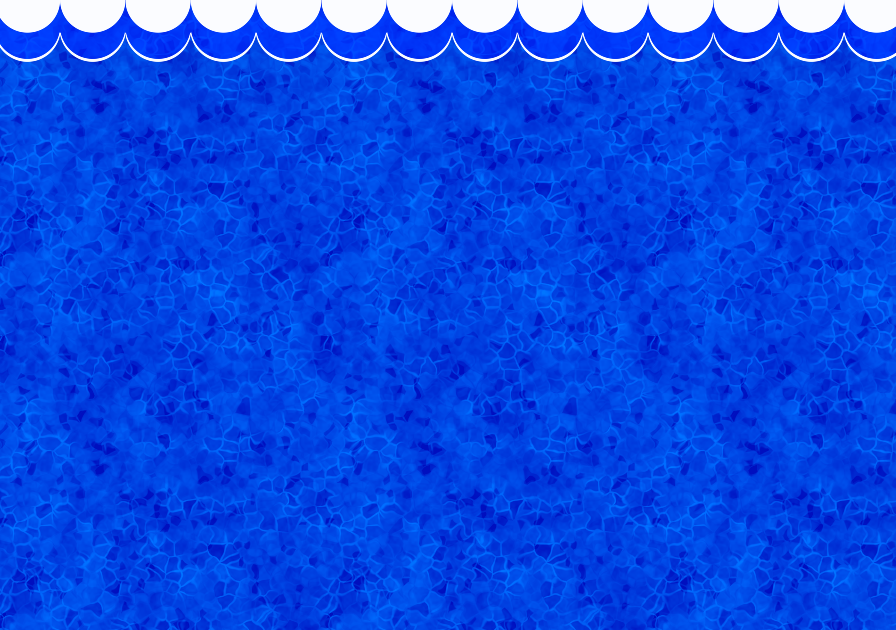
Write a Shadertoy shader that draws this background.

```glsl
// A deep blue water mosaic under a row of white scallops.
// Warped, repeating Voronoi chips at two sizes form the mosaic; mirrored
// circles cut the scallops, the band below them and its crescent rims.

// Units: the canvas is 540 high, y runs down from the top edge.
const vec2 TILE = vec2(280.0, 310.0);   // repeat of the mosaic

vec2 hash2(vec2 p) {
    vec3 q = fract(p.xyx * vec3(0.1031, 0.1030, 0.0973));
    q += dot(q, q.yzx + 33.33);
    return fract((q.xx + q.yz) * q.zy);
}

// Value noise over a tile that holds "count" lattice cells.
float noise(vec2 p, vec2 count) {
    p *= count / TILE;
    vec2 i = floor(p), f = fract(p);
    f = f * f * (3.0 - 2.0 * f);
    float a = hash2(mod(i, count)).x;
    float b = hash2(mod(i + vec2(1, 0), count)).x;
    float c = hash2(mod(i + vec2(0, 1), count)).x;
    float d = hash2(mod(i + vec2(1, 1), count)).x;
    return mix(mix(a, b, f.x), mix(c, d, f.x), f.y);
}

// Voronoi chips: x, y = random values of the chip, z = distance to its border.
vec3 chips(vec2 p, vec2 count) {
    vec2 size = TILE / count;
    p /= size;
    vec2 cell = floor(p), nearest = vec2(0), id = vec2(0);
    float best = 9.0, border = 9.0;
    for (int y = -1; y <= 1; y++)
    for (int x = -1; x <= 1; x++) {
        vec2 c = cell + vec2(x, y);
        vec2 r = c + hash2(mod(c, count) + 7.0) - p;
        if (dot(r, r) < best) { best = dot(r, r); nearest = r; id = c; }
    }
    for (int y = -2; y <= 2; y++)
    for (int x = -2; x <= 2; x++) {
        vec2 c = cell + vec2(x, y);
        vec2 r = c + hash2(mod(c, count) + 7.0) - p;
        vec2 gap = r - nearest;
        if (dot(gap, gap) > 0.0001)
            border = min(border, dot(0.5 * (r + nearest), normalize(gap)));
    }
    return vec3(hash2(mod(id, count) + 51.0), border * size.x);
}

// Brightness of the mosaic, as its green value.
float mosaic(vec2 p, float px) {
    vec2 warp = vec2(noise(p, vec2(40, 44)), noise(p + 90.0, vec2(40, 44)));
    vec2 q = p + 5.0 * (warp - 0.5);
    vec3 large = chips(q, vec2(25, 28));
    vec3 small = chips(q + 37.0, vec2(38, 42));

    // Soft clouds, then chips of random tone.
    float tone = 0.255 + 0.09 * (noise(p, vec2(7, 8)) - 0.5)
                       + 0.06 * (noise(p, vec2(19, 21)) - 0.5)
                       + 0.04 * (noise(p, vec2(110, 120)) - 0.5);
    float largeFill = smoothstep(0.0, 0.6 + px, large.z);
    float smallFill = smoothstep(0.0, 0.6 + px, small.z);
    tone += 0.10 * (large.x - 0.5) * largeFill;
    tone += 0.08 * (small.x - 0.5) * smallFill;
    tone -= 0.11 * step(0.87, small.y) * smallFill;
    tone -= 0.06 * step(0.88, large.y) * largeFill;

    // Pale veins along some of the borders.
    float vein = 1.0 - smoothstep(0.2, 0.7 + px, large.z);
    tone += vein * 0.13 * smoothstep(0.3, 0.8, noise(p + 50.0, vec2(16, 18)));
    return clamp(tone, 0.06, 0.46);
}

// Coverage of a disc, smoothed over one pixel.
float disc(vec2 p, vec2 centre, float radius, float px) {
    return smoothstep(0.5 * px, -0.5 * px, length(p - centre) - radius);
}

void mainImage(out vec4 fragColor, in vec2 fragCoord) {
    float px = 540.0 / iResolution.y;
    vec2 p = vec2(fragCoord.x, iResolution.y - fragCoord.y) * px;

    float green = mosaic(p, px);
    vec3 water = vec3(0.0, green, 0.71 + 0.68 * green);
    vec3 band = vec3(0.0, 0.10 + 0.45 * green, 0.90 + 0.3 * green);
    vec3 white = vec3(0.985, 0.99, 1.0);

    // One scallop is 56 wide, its centre line at x = 0.
    vec2 s = vec2(mod(p.x - 23.5 + 28.0, 56.0) - 28.0, p.y);
    float rim = disc(s, vec2(0, 24.5), 28.5, px);
    float inner = disc(s, vec2(0, 22.5), 28.0, px);
    float above = smoothstep(0.5 * px, -0.5 * px, s.y - 28.0);

    vec3 color = mix(water, white, rim);
    color = mix(color, band, max(inner, above));
    color = mix(color, white, disc(s, vec2(0), 28.0, px));
    fragColor = vec4(min(color, 1.0), 1.0);
}
```
